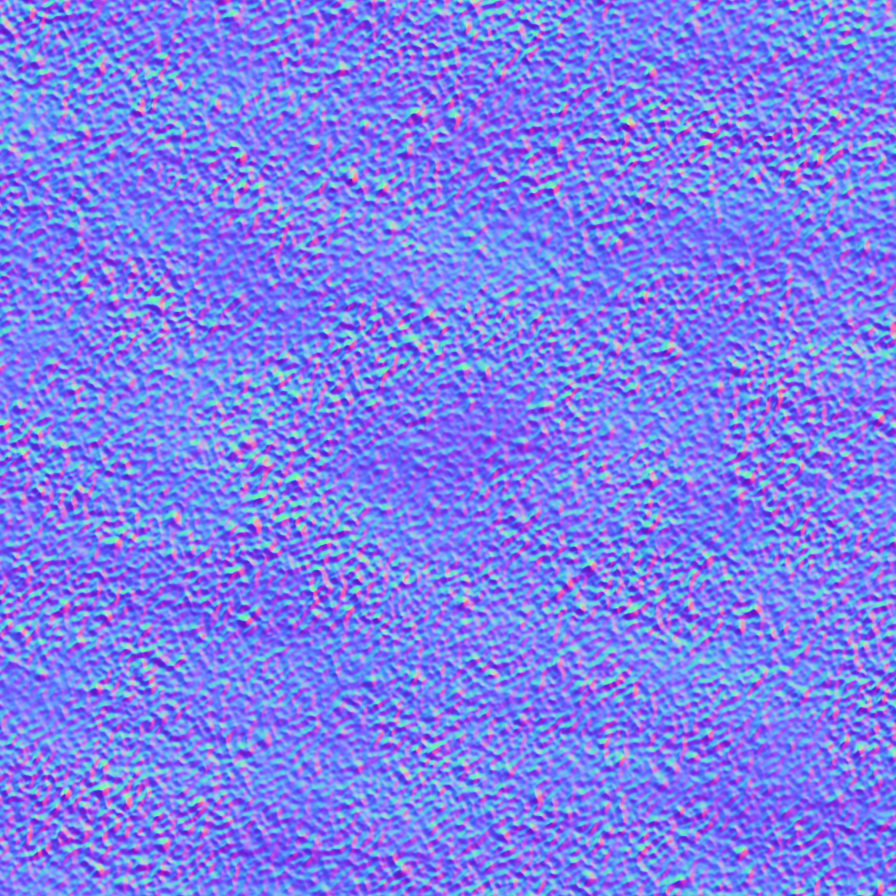
A Shadertoy shader for this texture map:

```glsl
const float GRAIN_FREQ = 122.0;      // ridges across the canvas
const float GRAIN_STRETCH = 1.55;    // length of a ridge over its width
const float GRAIN_ANGLE = 0.72;      // ridge direction, radians
const float GRAIN_SLOPE = 0.60;
const float GRIT_FREQ = 128.0;       // round grain between the ridges
const float GRIT_SLOPE = 0.46;
const float CLUMP_FREQ = 60.0;       // coarser lumps below the grain
const float CLUMP_SLOPE = 0.20;
const float PEAKEDNESS = 0.6;        // sharpens crests, flattens hollows
const float ROUGH_MIN = 0.62;
const float ROUGH_MAX = 1.40;
const float NODULE_FREQ = 38.0;
const float NODULE_SHARE = 0.30;
const float NODULE_RADIUS = 0.0055;
const float NODULE_SLOPE = 0.95;
const vec2 SWELL_FREQ = vec2(3.5, 11.0);
const vec2 SWELL_TILT = vec2(0.14, 0.38);
const vec2 SLOPE_GAIN = vec2(0.92, 1.12);
const vec2 SKEW = vec2(0.65, 0.10);  // steepens right and upper faces
const vec2 SKEW_BIAS = vec2(0.08, 0.03);
const float FLATNESS = 0.90;         // height of the normal before scaling
const float SAMPLE_STEP = 0.0010;

// Integer hash, two values from 0 to 1
vec2 hash2(vec2 cell) {
    uvec2 v = uvec2(ivec2(cell)) * 1664525u + 1013904223u;
    v.x += v.y * 1664525u;
    v.y += v.x * 1664525u;
    v ^= v >> 16u;
    v.x += v.y * 1664525u;
    v.y += v.x * 1664525u;
    v ^= v >> 16u;
    return vec2(v & 65535u) / 65535.0;
}

float cornerRamp(vec2 cell, vec2 corner, vec2 f) {
    return dot(hash2(cell + corner) * 2.0 - 1.0, f - corner);
}

// Gradient noise, centred on zero
float noise(vec2 p) {
    vec2 cell = floor(p), f = p - cell;
    vec2 u = f * f * f * (f * (f * 6.0 - 15.0) + 10.0);
    float low = mix(cornerRamp(cell, vec2(0, 0), f), cornerRamp(cell, vec2(1, 0), f), u.x);
    float high = mix(cornerRamp(cell, vec2(0, 1), f), cornerRamp(cell, vec2(1, 1), f), u.x);
    return mix(low, high, u.y);
}

// Patches of calm and rough surface
float roughness(vec2 p) {
    float n = noise(p * vec2(5.5, 8.0) + 31.7) + 0.8 * noise(p * vec2(13.0, 18.0) + 73.2);
    return mix(ROUGH_MIN, ROUGH_MAX, smoothstep(-0.55, 0.60, n));
}

// Wide, flat waves that tilt the whole surface
vec2 swell(vec2 p) {
    vec2 q = p * SWELL_FREQ + vec2(0.0, p.x * 1.2);
    float tiltX = noise(q + 11.3) + 0.7 * noise(q * 2.1 + 47.9);
    float tiltY = noise(q + 5.6) + 0.7 * noise(q * 2.1 + 23.4);
    return SWELL_TILT * vec2(tiltX, tiltY);
}

// Scattered small round bumps
float nodules(vec2 p) {
    vec2 base = floor(p * NODULE_FREQ);
    float h = 0.0;
    for (int y = -1; y <= 1; y++)
    for (int x = -1; x <= 1; x++) {
        vec2 cell = base + vec2(x, y);
        vec2 pick = hash2(cell + 419.0);
        vec2 d = (p - (cell + hash2(cell + 907.0)) / NODULE_FREQ) / NODULE_RADIUS;
        h += step(pick.x, NODULE_SHARE) * (0.4 + pick.y) * exp(-dot(d, d));
    }
    return h * NODULE_RADIUS * NODULE_SLOPE;
}

// Turned and stretched coordinates for a grain direction
vec2 grainSpace(vec2 p, float angle, float stretch) {
    vec2 along = vec2(cos(angle), sin(angle));
    return vec2(dot(p, along) / stretch, dot(p, vec2(-along.y, along.x)));
}

// Diagonal ridges, round grit, lumps and nodules
float height(vec2 p) {
    float grain = noise(grainSpace(p, GRAIN_ANGLE, GRAIN_STRETCH) * GRAIN_FREQ + 211.5);
    float grit = noise(grainSpace(p, 0.3, 1.0) * GRIT_FREQ + 317.2);
    float clump = noise(grainSpace(p, 1.1, 1.0) * CLUMP_FREQ + 133.1);
    grain += PEAKEDNESS * grain * grain;
    grit += PEAKEDNESS * grit * grit;
    return grain * GRAIN_SLOPE / GRAIN_FREQ + grit * GRIT_SLOPE / GRIT_FREQ
         + clump * CLUMP_SLOPE / CLUMP_FREQ + nodules(p);
}

void mainImage(out vec4 fragColor, in vec2 fragCoord) {
    vec2 p = fragCoord / iResolution.y;

    // Slope by central differences
    vec2 e = vec2(SAMPLE_STEP, 0.0);
    vec2 slope = vec2(height(p - e.xy) - height(p + e.xy),
                      height(p - e.yx) - height(p + e.yx)) / (2.0 * SAMPLE_STEP);
    slope *= SLOPE_GAIN * roughness(p);
    slope += SKEW * slope * slope - SKEW_BIAS;
    slope += swell(p);

    // Surface normal packed into colour
    vec3 normal = normalize(vec3(slope, FLATNESS));
    fragColor = vec4(normal * 0.5 + 0.5, 1.0);
}
```
